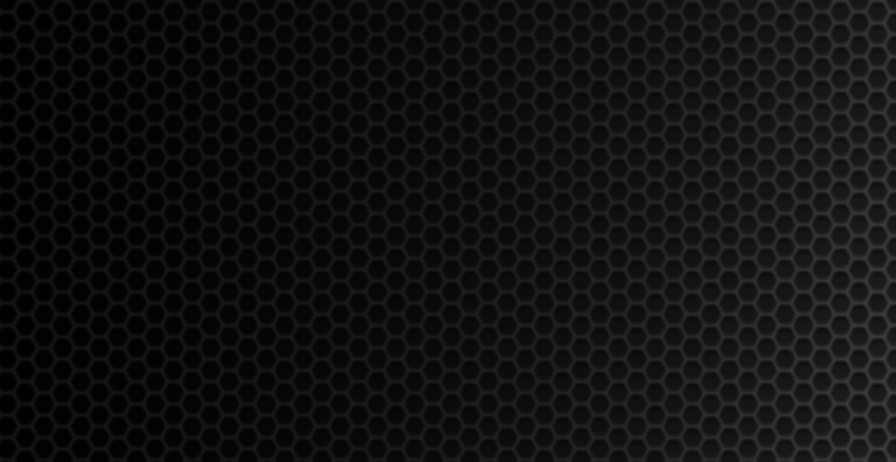
Write a Shadertoy shader that draws this pattern.

```glsl
// Dark honeycomb mesh with soft raised rims, lit from the right.

const vec2 CELL_PITCH = vec2(0.0401, 0.0485);   // column and row steps, in canvas heights
const vec2 LATTICE_ORIGIN = vec2(0.327, 0.59);  // a cell centre, in row steps
const float COLUMN_STEP = 0.8660254;            // column step of a regular unit hexagon grid

float hash(vec2 p) {
    return fract(sin(dot(p, vec2(41.3, 289.1))) * 4371.5);
}

// Offset from the nearest hexagon centre (xy) and that centre (zw).
vec4 hexCell(vec2 p) {
    vec2 period = vec2(2.0 * COLUMN_STEP, 1.0);
    vec2 evenCentre = floor(p / period + 0.5) * period;
    vec2 oddCentre = (floor(p / period) + 0.5) * period;
    vec2 toEven = p - evenCentre;
    vec2 toOdd = p - oddCentre;
    return dot(toEven, toEven) < dot(toOdd, toOdd)
        ? vec4(toEven, evenCentre) : vec4(toOdd, oddCentre);
}

// Hexagonal radius, 0.5 on the cell border, blended with a circle.
float roundedHexRadius(vec2 p, float roundness) {
    vec2 a = abs(p);
    float hexagon = max(a.y, dot(a, vec2(COLUMN_STEP, 0.5)));
    return mix(hexagon, length(p), roundness);
}

// Fine horizontal wear from layered sines.
float streaks(vec2 p, float phase) {
    return 0.6 * sin(p.y * 31.0 + p.x * 1.5 + phase)
         + 0.4 * sin(p.y * 53.0 - p.x * 2.3 + phase * 1.7);
}

float floorTone(float light) {
    return 0.005 + 0.095 * pow(light, 1.5);
}

float rimTone(float light) {
    return 0.072 + 0.04 * light + 0.11 * light * light * light;
}

void mainImage(out vec4 fragColor, in vec2 fragCoord) {
    vec2 uv = fragCoord / iResolution.xy;
    vec2 gridScale = vec2(COLUMN_STEP, 1.0) / CELL_PITCH;
    vec2 p = fragCoord / iResolution.y * gridScale - LATTICE_ORIGIN;
    float pixel = gridScale.y / iResolution.y;

    vec4 cell = hexCell(p);
    vec2 local = cell.xy;
    float variation = hash(floor(cell.zw * 4.0 + 0.5));

    // Light grows to the right, slightly more near the bottom.
    float light = clamp(uv.x * (1.0 + 0.1 * (0.5 - uv.y)), 0.0, 1.1);

    // Sunken floor: shadow under the upper lip, faint wear.
    float radius = roundedHexRadius(local, 0.5);
    float lipShadow = smoothstep(0.05, 0.42, local.y);
    float lowerGlow = smoothstep(0.1, 0.42, -local.y);
    float hole = floorTone(light) * (1.0 - 0.4 * lipShadow + 0.15 * lowerGlow);
    hole *= 0.96 + 0.08 * variation + 0.05 * streaks(local, variation * 6.28);

    // Blurred ridge between cells, strongest at the junctions.
    float ridge = smoothstep(0.34 - 0.5 * pixel, 0.49 + 0.5 * pixel, radius);
    float junction = smoothstep(0.48, 0.57, length(local));
    float rim = rimTone(light) * (0.95 + 0.12 * junction);

    fragColor = vec4(vec3(mix(hole, rim, ridge)), 1.0);
}
```
